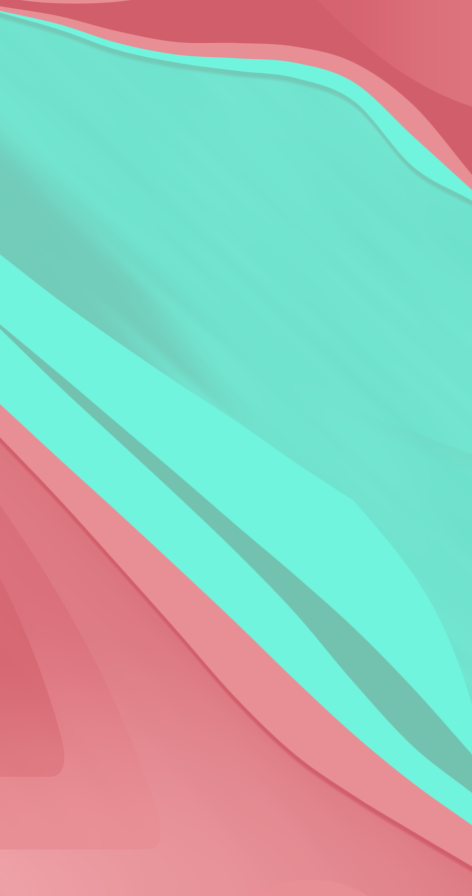
Reproduce this background procedurally as a Shadertoy shader.

```glsl
const vec3 CRIMSON = vec3(0.82, 0.37, 0.42);
const vec3 ROSE = vec3(0.87, 0.485, 0.52);
const vec3 PINK = vec3(0.91, 0.56, 0.585);
const vec3 PALE = vec3(0.93, 0.63, 0.65);
const vec3 MINT = vec3(0.44, 0.955, 0.865);
const vec3 TEAL = vec3(0.44, 0.89, 0.81);
const vec3 SHADE = vec3(0.45, 0.76, 0.69);

float hash(vec2 p) {
    vec3 h = fract(p.xyx * vec3(0.1031, 0.1030, 0.0973));
    h += dot(h, h.yzx + 33.33);
    return fract((h.x + h.y) * h.z);
}

float noise(vec2 p) {
    vec2 i = floor(p), f = fract(p);
    f = f * f * (3.0 - 2.0 * f);
    return mix(mix(hash(i), hash(i + vec2(1, 0)), f.x),
               mix(hash(i + vec2(0, 1)), hash(i + vec2(1, 1)), f.x), f.y);
}

// Height of a smooth curve through nine evenly spaced knots
float curve(float x, float k[9]) {
    float s = clamp(x, 0.0, 0.9999) * 8.0;
    int i = int(s);
    float t = s - float(i);
    float b = k[i], c = k[i + 1];
    float a = i > 0 ? k[i - 1] : 2.0 * b - c;
    float d = i < 7 ? k[i + 2] : 2.0 * c - b;
    return b + 0.5 * t * (c - a + t * (2.0 * a - 5.0 * b + 4.0 * c - d
             + t * (3.0 * (b - c) + d - a)));
}

// Antialiased coverage, positive values are inside
float fill(float d) {
    float w = 0.75 * fwidth(d) + 0.00001;
    return smoothstep(-w, w, d);
}

float smoothMin(float a, float b, float k) {
    float h = max(k - abs(a - b), 0.0) / k;
    return min(a, b) - 0.25 * h * h * k;
}

// Leaf growing from the left side, rounded at its lower tip
float lobe(vec2 p, float top, float slope, float bend, float base) {
    float d = top - p.y;
    return smoothMin(d * (slope - bend * d) - p.x, p.y - base, 0.045);
}

float ellipse(vec2 p, vec2 centre, vec2 radius) {
    return 1.0 - length((p - centre) / radius);
}

vec3 upperCrimson(vec2 p) {
    float x = p.x - 0.673;
    float edge = 1.0 - 0.56 * x + 0.6 * x * x;
    vec3 light = mix(vec3(0.835, 0.39, 0.44), vec3(0.865, 0.45, 0.49),
                     smoothstep(0.7, 1.0, p.x));
    vec3 c = mix(CRIMSON, light, fill(p.y - edge));
    return mix(c, PINK, fill(ellipse(p, vec2(0.16, 1.007), vec2(0.15, 0.011))));
}

// Broad teal field with a brushed diagonal shadow
vec3 tealField(vec2 p) {
    float across = p.y + 0.49 * p.x;
    float brush = noise(vec2(p.x * 5.0, across * 55.0));
    float wide = noise(vec2(p.x * 4.0 + 9.0, across * 16.0));
    float patchAmount = smoothstep(0.89, 0.80, across + 0.025 * (wide - 0.5))
                      * smoothstep(0.52, 0.22, p.x + 0.16 * (brush - 0.5));
    vec3 c = TEAL + 0.012 * (brush + wide - 1.0);
    c = mix(c, SHADE, 0.68 * patchAmount);
    float crease = p.y - (0.545 - 0.20 * (p.x - 0.74));
    float fold = smoothstep(-0.03, 0.0, crease) * fill(-crease);
    return mix(c, SHADE, 0.18 * fold * smoothstep(0.65, 1.0, p.x));
}

vec3 lowerRose(vec2 p) {
    vec3 c = mix(ROSE, PALE, smoothstep(0.33, 0.0, p.y) * (1.0 - 0.85 * p.x));
    vec3 outer = mix(vec3(0.855, 0.44, 0.485), PINK, smoothstep(0.36, 0.05, p.y));
    vec3 inner = mix(vec3(0.84, 0.41, 0.455), vec3(0.875, 0.48, 0.515),
                     smoothstep(0.27, 0.13, p.y));
    c = mix(c, outer, fill(lobe(p, 0.436, 1.348, 1.095, 0.052)));
    c = mix(c, inner, fill(lobe(p, 0.355, 0.956, 1.27, 0.133)));
    c = mix(c, PINK, fill(ellipse(p, vec2(0.656, -0.029), vec2(0.156, 0.047))));
    return c + 0.008 * (noise(vec2(p.x * 6.0, (p.y + 0.65 * p.x) * 30.0)) - 0.5);
}

void mainImage(out vec4 fragColor, in vec2 fragCoord) {
    vec2 p = fragCoord / iResolution.xy;

    // Upper ribbons
    float pinkTop = curve(p.x, float[9](0.993, 0.982, 0.965, 0.953, 0.952, 0.948, 0.930, 0.883, 0.805));
    float mintTop = curve(p.x, float[9](0.988, 0.973, 0.952, 0.939, 0.935, 0.930, 0.908, 0.848, 0.788));
    float tealTop = curve(p.x, float[9](0.986, 0.967, 0.944, 0.930, 0.921, 0.913, 0.887, 0.814, 0.776));
    vec3 c = mix(upperCrimson(p), PINK, fill(pinkTop - p.y));
    c = mix(c, MINT, fill(mintTop - p.y));
    float depth = tealTop - p.y;
    vec3 field = mix(tealField(p), SHADE, 0.75 * smoothstep(0.009, 0.003, depth));
    c = mix(c, field, fill(depth));

    // Wide mint sheet with a corner, split by a dark sliver
    float sheet = curve(p.x, float[9](0.716, 0.665, 0.618, 0.573, 0.530, 0.484, 0.441, 0.397, 0.353));
    float t = (p.x - 0.75) * 4.0;
    sheet = min(sheet, 0.441 - 0.154 * t - 0.073 * pow(max(t, 0.0), 4.0));
    float sliverTop = curve(p.x, float[9](0.638, 0.583, 0.527, 0.471, 0.414, 0.358, 0.299, 0.232, 0.158));
    float sliverEnd = curve(p.x, float[9](0.633, 0.569, 0.508, 0.447, 0.384, 0.316, 0.238, 0.167, 0.115));
    c = mix(c, MINT, fill(sheet - p.y));
    c = mix(c, SHADE, fill(sliverTop - p.y));
    c = mix(c, MINT, fill(sliverEnd - p.y));

    // Lower pink ribbon and its shadow on the rose layers
    float ribbon = curve(p.x, float[9](0.549, 0.488, 0.428, 0.367, 0.305, 0.241, 0.180, 0.126, 0.079));
    float ribbonEnd = curve(p.x, float[9](0.512, 0.443, 0.370, 0.296, 0.221, 0.158, 0.112, 0.072, 0.033));
    c = mix(c, PINK, fill(ribbon - p.y));
    depth = ribbonEnd - p.y;
    vec3 rose = mix(lowerRose(p), CRIMSON, 0.25 * exp(-22.0 * max(depth, 0.0)));
    rose = mix(rose, CRIMSON, smoothstep(0.009, 0.003, depth));
    c = mix(c, rose, fill(depth));

    fragColor = vec4(c, 1.0);
}
```
